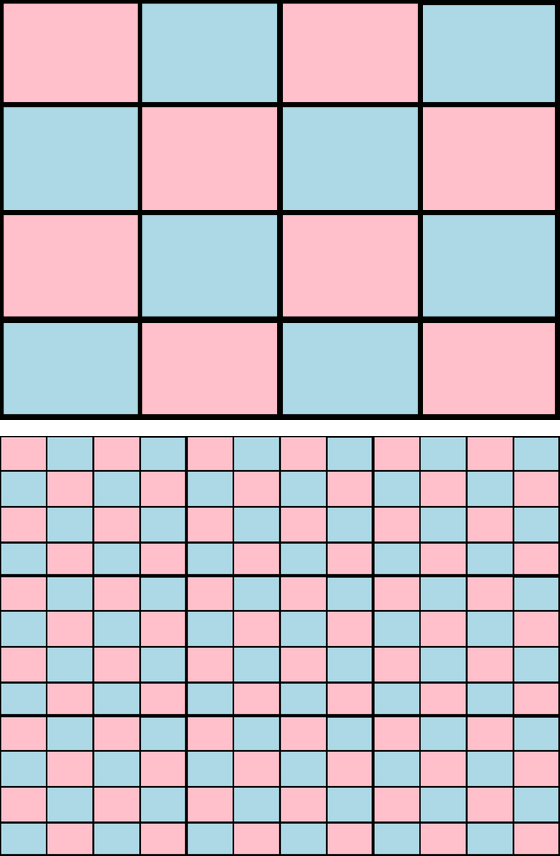
Top: one tile. Bottom: repeated 3 by 3.
Reproduce this pattern procedurally as a WebGL 2 fragment shader.

```glsl
#version 300 es
precision highp float;
// A four by four checker of pink and light blue panels parted by black rules.
// Each rule is a distance band around a slightly shifted grid line, with its
// own width; line numbers wrap, so the outer rules join across the edges.
uniform vec2 u_resolution;
out vec4 fragColor;

// Signed distance to the nearest rule in x, half width of that rule in y,
// index of the panel in z.
vec3 nearestRule(float x, vec4 shifts, vec4 halfWidths) {
  int line = int(floor(x + 0.5));
  int wrapped = line & 3;
  float d = x - float(line) - shifts[wrapped];
  float panel = float(line) - (d < 0.0 ? 1.0 : 0.0);
  return vec3(d, halfWidths[wrapped], mod(panel, 4.0));
}

// Coverage outside a rule, softened over one pixel.
float outsideRule(vec3 rule, float pixel) {
  return clamp((abs(rule.x) - rule.y) / pixel + 0.5, 0.0, 1.0);
}

void main() {
  // One unit per panel in both directions
  vec2 grid = 4.0 * gl_FragCoord.xy / u_resolution;
  vec2 pixel = 4.0 / u_resolution;

  // Uneven rules, listed from the left and from the bottom
  vec3 column = nearestRule(grid.x, vec4(-0.005, 0.0, 0.0, 0.003),
                            vec4(0.0313, 0.0156, 0.0208, 0.0182));
  vec3 row = nearestRule(grid.y, vec4(0.0104, -0.0451, -0.0243, 0.0035),
                         vec4(0.0451, 0.0313, 0.0243, 0.0243));

  // The top right panel starts a little lower than its neighbours
  if (column.z == 3.0 && row.z == 3.0 && grid.y > 3.5) row.y += 0.0139;

  // Checker colours, then the rules on top
  vec3 pink = vec3(1.0, 0.753, 0.796);
  vec3 lightBlue = vec3(0.678, 0.847, 0.902);
  vec3 black = vec3(0.008, 0.008, 0.004);
  vec3 panelColor = mix(lightBlue, pink, mod(column.z + row.z, 2.0));
  float panelMask = outsideRule(column, pixel.x) * outsideRule(row, pixel.y);
  fragColor = vec4(mix(black, panelColor, panelMask), 1.0);
}
```
